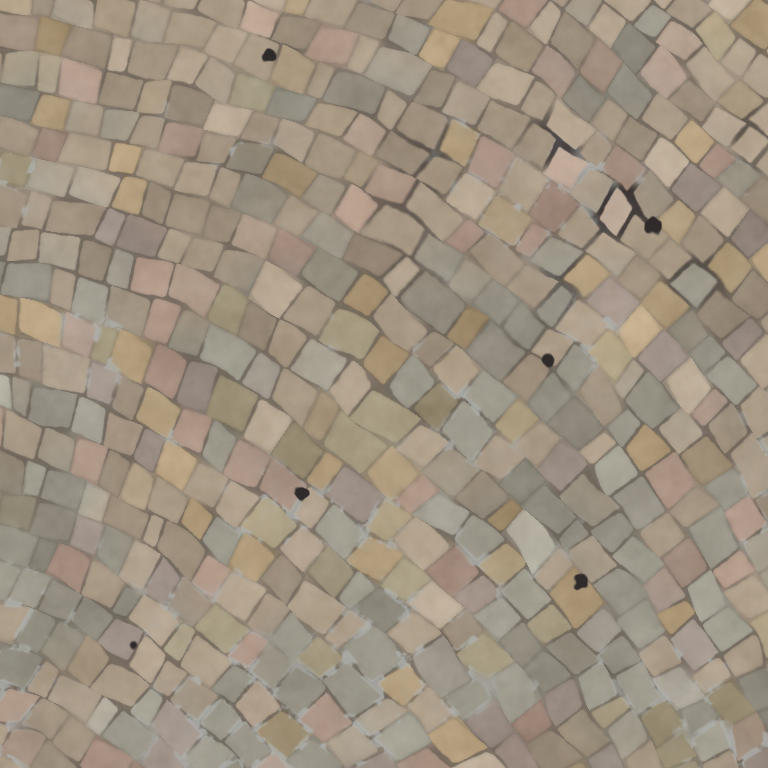
This texture is drawn by a WebGL 1 fragment shader. Its source:

```glsl
precision highp float;
// Weathered stone mosaic: worn square tiles laid in curved rows, with cracks and pale grout.

#define TILES 21.0                    // tiles per canvas height
#define ARC_CENTER vec2(-0.25, -0.55) // centre of the curved rows
#define JOINT 0.035                   // half width of joints, in tiles
#define JITTER 0.52                   // variation of tile widths
#define SLANT 0.30                    // lean of the side edges
#define WARM_DARK vec3(0.58, 0.525, 0.455)
#define WARM_LIGHT vec3(0.75, 0.685, 0.60)
#define GREY_DARK vec3(0.53, 0.51, 0.46)
#define GREY_LIGHT vec3(0.67, 0.655, 0.60)
#define JOINT_COLOR vec3(0.39, 0.355, 0.32)
#define GROUT_COLOR vec3(0.70, 0.71, 0.70)
#define CRACK_COLOR vec3(0.19, 0.17, 0.17)

uniform vec2 u_resolution;

float hash(vec2 p) {
  vec3 q = fract(vec3(p.xyx) * 0.1031);
  q += dot(q, q.yzx + 33.33);
  return fract((q.x + q.y) * q.z);
}

float noise(vec2 p) {
  vec2 i = floor(p), f = fract(p);
  f = f * f * (3.0 - 2.0 * f);
  return mix(mix(hash(i), hash(i + vec2(1.0, 0.0)), f.x),
             mix(hash(i + vec2(0.0, 1.0)), hash(i + 1.0), f.x), f.y);
}

float fbm(vec2 p) {
  float sum = 0.0, amp = 0.5;
  for (int i = 0; i < 4; i++) {
    sum += amp * noise(p);
    p = mat2(1.6, 1.2, -1.2, 1.6) * p + 7.3;
    amp *= 0.5;
  }
  return sum / 0.9375;
}

// Position of the slanted side edge i of a row, at height y within the row
float sideEdge(float i, float row, float y) {
  vec2 key = vec2(i, row);
  return i + JITTER * (hash(key + 3.7) - 0.5)
           + SLANT * (hash(key + 51.3) - 0.5) * (y - 0.5);
}

// Returns the distance to the tile edge (x) and the tile identity (yz)
vec3 mosaic(vec2 p) {
  vec2 bend = vec2(noise(p * 3.0 + 4.0), noise(p * 3.0 + 19.0)) - 0.5;
  vec2 d = p + 0.05 * bend - ARC_CENTER;
  float radius = length(d) * TILES + 0.32 * (noise(p * 17.0) - 0.5);
  float row = floor(radius), y = fract(radius);
  float x = atan(d.x, d.y) * (row + 0.5) + 10.0 * hash(vec2(row, 8.0));

  float col = floor(x);
  if (x < sideEdge(col, row, y)) col -= 1.0;
  else if (x >= sideEdge(col + 1.0, row, y)) col += 1.0;
  float left = x - sideEdge(col, row, y);
  float right = sideEdge(col + 1.0, row, y) - x;

  // Each tile is turned slightly inside its row
  float tilt = 0.20 * (hash(vec2(col, row) + 77.0) - 0.5) * (left - right);
  vec2 inside = vec2(min(left, right), min(y + tilt, 1.0 - y - tilt));
  float corner = 0.13;
  float rounded = corner - length(max(corner - inside, 0.0));
  return vec3(min(rounded, min(inside.x, inside.y)), col, row);
}

vec3 tileColor(vec2 id, vec2 p) {
  float tone = hash(id + 11.0);
  tone = mix(tone, hash(id + 29.0), 0.35);
  float grey = hash(id + 43.0) + 0.55 * (0.5 - p.y) + 0.7 * (fbm(p * 4.0) - 0.5);
  vec3 warm = mix(WARM_DARK, WARM_LIGHT, tone);
  vec3 cool = mix(GREY_DARK, GREY_LIGHT, tone);
  vec3 color = mix(warm, cool, smoothstep(0.50, 0.78, grey));
  float tint = hash(id + 61.0);
  color += vec3(0.025, 0.0, -0.05) * smoothstep(0.76, 0.90, tint);  // ochre
  color += vec3(0.02, -0.015, 0.0) * smoothstep(0.24, 0.10, tint);  // rose
  return color + 0.055 * smoothstep(0.86, 0.95, hash(id + 83.0));   // pale stones
}

void main() {
  vec2 p = gl_FragCoord.xy / u_resolution.y;
  float aa = TILES / u_resolution.y;
  vec3 tile = mosaic(p);
  float wear = fbm(p * 75.0);
  float edge = tile.x + 0.07 * (wear - 0.5);

  // Stone faces with soft stains and grain
  vec3 color = tileColor(tile.yz, p);
  color += 0.08 * (fbm(p * 24.0) - 0.5) + 0.05 * (wear - 0.5);
  color += 0.05 * (fbm(p * 3.0 + 31.0) - 0.5);
  color *= 1.0 - 0.05 * (1.0 - smoothstep(0.0, 0.2, tile.x));

  // Joints fade in and out where dust fills them
  float joint = 1.0 - smoothstep(JOINT - aa, JOINT + aa, edge);
  float depth = smoothstep(0.25, 0.75, noise(p * 19.0 + 13.0));
  color = mix(color, JOINT_COLOR, joint * (0.16 + 0.54 * depth));

  // Pale grout crumbs, mostly low and to the left
  float pale = smoothstep(0.50, 0.68, fbm(p * 9.0 + 5.0) + 0.22 * (0.55 - p.y) - 0.08 * p.x);
  float crumbs = smoothstep(0.43, 0.62, fbm(p * 55.0 + 9.0));
  color = mix(color, GROUT_COLOR, 0.75 * pale * crumbs * (1.0 - smoothstep(0.03, 0.15, edge)));

  // Open cracks along joints, high and to the right
  float zone = smoothstep(0.30, 0.0, length((p - vec2(0.78, 0.76)) * vec2(0.75, 1.1)));
  float crack = zone * smoothstep(0.48, 0.68, noise(p * 11.0 + 40.0));
  color = mix(color, CRACK_COLOR, 0.9 * crack * (1.0 - smoothstep(0.04, 0.05 + 2.0 * aa, edge)));

  // A few small dark pits
  for (int i = 0; i < 6; i++) {
    float k = float(i);
    vec2 center = vec2(hash(vec2(k, 5.2)), hash(vec2(k, 9.6)));
    float size = mix(0.004, 0.011, hash(vec2(k, 14.1)));
    float dist = length(p - center) + 0.007 * (noise(p * 120.0) - 0.5);
    color = mix(CRACK_COLOR, color, smoothstep(size - 0.002, size + 0.002, dist));
  }
  gl_FragColor = vec4(color, 1.0);
}
```
